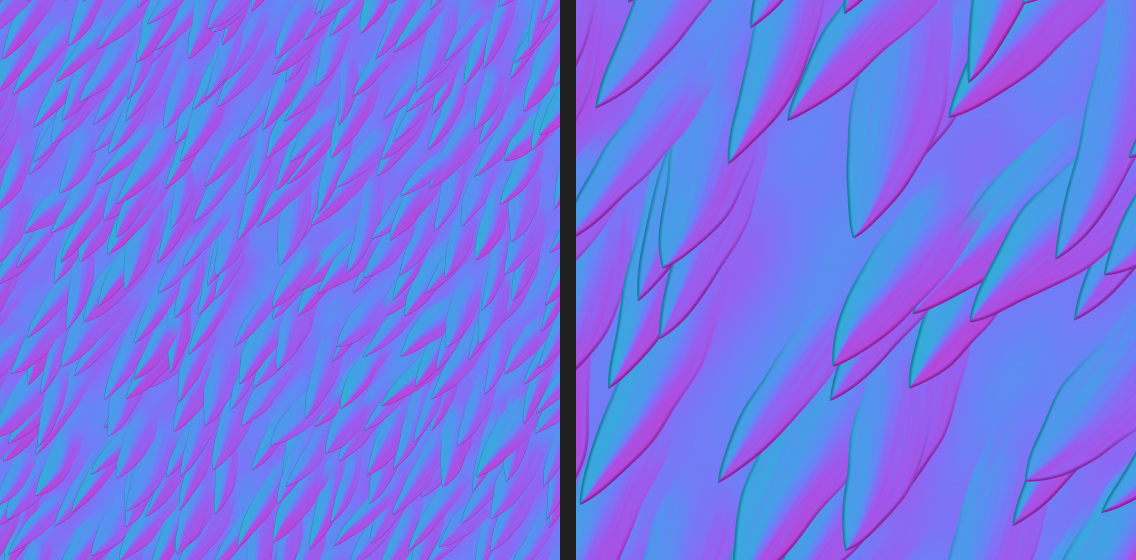
Left, the full canvas; right, a detail of the centre.
Reproduce this texture map procedurally as a Shadertoy shader.

```glsl
// Overlapping swept feathers in the colours of a tangent-space normal map.
// Jittered grid cells each hold one curved, tapered feather; rows are painted
// from bottom to top so that every tip lies over the roots below it.

const float CELLS = 16.0;   // feathers per canvas side

vec2 hash2(vec2 p) {
    vec3 q = fract(p.xyx * vec3(0.1031, 0.1030, 0.0973));
    q += dot(q, q.yzx + 33.33);
    return fract((q.xx + q.yz) * q.zy);
}

// Gradient noise, about -0.7 to 0.7
float noise(vec2 p) {
    vec2 i = floor(p), f = p - i;
    vec2 k = f * f * f * (f * (f * 6.0 - 15.0) + 10.0);
    vec2 e = vec2(0.0, 1.0);
    float a = dot(hash2(i) * 2.0 - 1.0, f);
    float b = dot(hash2(i + e.yx) * 2.0 - 1.0, f - e.yx);
    float c = dot(hash2(i + e.xy) * 2.0 - 1.0, f - e.xy);
    float d = dot(hash2(i + e.yy) * 2.0 - 1.0, f - e.yy);
    return mix(mix(a, b, k.x), mix(c, d, k.x), k.y);
}

// Sideways slope to colour: teal at -1, blue-violet at 0, magenta at 1
vec3 slopeColor(float t) {
    t = clamp(t, -1.45, 1.45);
    return vec3(0.46 + 0.23 * t, 0.475 - 0.18 * t, 0.965 - 0.095 * t * t);
}

// Colour and coverage of the feather that belongs to one cell
vec4 feather(vec2 p, vec2 cell, float pixel) {
    vec2 place = hash2(cell + 7.0);
    vec2 size = hash2(cell + 71.0);
    vec2 pose = hash2(cell + 137.0);
    vec2 look = hash2(cell + 211.0);

    // Local frame: u runs from tip to root, v to the right of the spine
    vec2 tip = (cell + place) / CELLS;
    float angle = 0.97 + 0.42 * (pose.x - 0.5) + 0.3 * noise(tip * 4.0);
    vec2 dir = vec2(cos(angle), sin(angle));
    float len = mix(0.13, 0.205, size.x);
    vec2 d = p - tip;
    float u = dot(d, dir);
    float s = u / len;
    if (s <= 0.0 || s >= 1.0) return vec4(0.0);
    float bend = mix(-0.08, 0.27, pose.y);
    float v = dot(d, vec2(dir.y, -dir.x)) + bend * u * s;

    // Pointed outline with a slightly uneven edge
    float width = mix(0.015, 0.034, size.y * size.y * 0.6 + size.x * 0.4);
    width *= 2.6 * pow(s, 0.8) * (1.0 - 0.7 * s);
    width *= 1.0 + 0.25 * noise(vec2(s * 4.0, look.x * 90.0 + sign(v) * 5.0));
    float edge = width - abs(v);
    if (edge <= 0.0) return vec4(0.0);
    float cover = smoothstep(0.0, 1.5 * pixel, edge);
    cover *= 1.0 - smoothstep(0.72, 1.0, s);

    // Two facets meet at a ridge that softens towards the root
    float q = v / width;
    float ridge = 0.5 * (look.y - 0.5) + 0.12 * sin(s * 5.0 + look.x * 6.0);
    float soft = 0.18 + 0.45 * s;
    float facet = mix(-0.8, 0.8, smoothstep(ridge - soft, ridge + soft, q));
    float relief = mix(1.2, 0.5, s) * mix(0.65, 1.1, look.x);
    float slope = relief * (facet + 0.25 * q);

    // Fine barbs fan out from the tip
    vec2 grain = vec2(q * 5.0 + s * 2.0, s * 2.5) + look * 60.0;
    slope += 0.3 * noise(grain) + 0.28 * noise(grain * vec2(2.3, 1.4));
    vec3 color = slopeColor(slope);

    // Dark rim, strongest at the tip
    float rim = 1.0 - smoothstep(0.0006, 0.0032, edge);
    rim *= 1.0 - smoothstep(0.15, 0.75, s);
    vec3 rimColor = q < 0.0 ? vec3(0.06, 0.46, 0.58) : vec3(0.48, 0.10, 0.56);
    color = mix(color, rimColor, 0.85 * rim);
    return vec4(color, cover);
}

void mainImage(out vec4 fragColor, in vec2 fragCoord) {
    float pixel = 1.0 / iResolution.y;
    vec2 p = fragCoord * pixel;
    vec2 base = floor(p * CELLS);

    // Soft undercoat
    vec2 flow = vec2(p.x * 0.85 - p.y * 0.5, p.x * 0.5 + p.y * 0.85);
    vec3 color = slopeColor(1.2 * noise(flow * vec2(22.0, 8.0)));

    // Paint rows upwards; even columns first, odd columns over them
    float parity = mod(base.x, 2.0);
    for (int row = -4; row <= 1; row++) {
        for (int k = 0; k < 6; k++) {
            float shift = k < 3 ? parity : 1.0 - parity;
            float column = -4.0 + 2.0 * float(k % 3) + shift;
            vec4 layer = feather(p, base + vec2(column, float(row)), pixel);
            color = mix(color, layer.rgb, layer.a);
        }
    }
    fragColor = vec4(color, 1.0);
}
```
